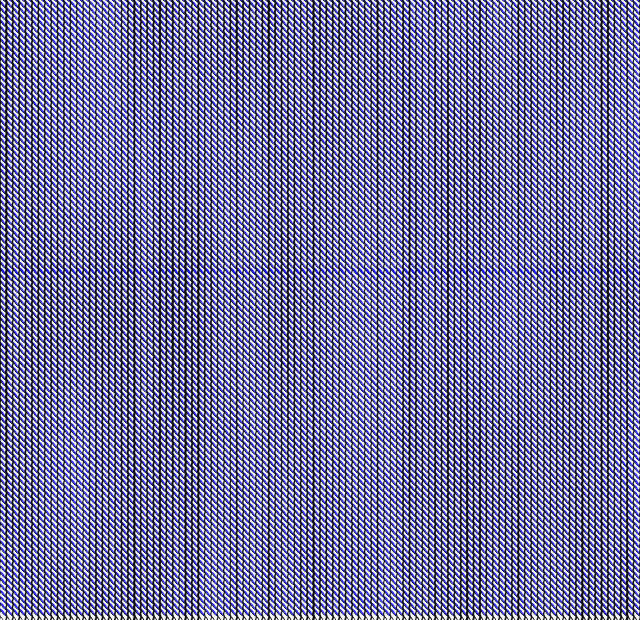
Reproduce this pattern procedurally as a WebGL 1 fragment shader.

```glsl
precision highp float;
// Dense weave of 100 x 100 small cells: white ground, steep sloping blue strokes
// with black shadows, and a wavy black thread between columns. Each cell is built
// from soft bands; hashes and stretched noise vary the thread and stroke widths.
uniform vec2 u_resolution;

const vec2 REPEATS = vec2(100.0, 100.0);
const float SEAM_ROW = 56.0;
const float SOFTNESS = 0.24;
const float TAU = 6.2831853;
const vec3 WHITE = vec3(0.96, 0.96, 0.96);
const vec3 BLACK = vec3(0.06, 0.06, 0.07);
const vec3 BLUE = vec3(0.06, 0.06, 0.95);

float hash(vec2 p) {
  vec3 q = fract(vec3(p.xyx) * 0.1031);
  q += dot(q, q.yzx + 33.33);
  return fract((q.x + q.y) * q.z);
}

float valueNoise(vec2 p) {
  vec2 i = floor(p);
  vec2 f = fract(p);
  f = f * f * (3.0 - 2.0 * f);
  float low = mix(hash(i), hash(i + vec2(1.0, 0.0)), f.x);
  float high = mix(hash(i + vec2(0.0, 1.0)), hash(i + vec2(1.0, 1.0)), f.x);
  return mix(low, high, f.y);
}

// Coverage of a band of the given half width with a soft edge.
float band(float x, float center, float halfWidth, float soft) {
  float d = abs(x - center) - halfWidth;
  return 1.0 - smoothstep(-0.5 * soft, 0.5 * soft, d);
}

// Height lost by a stroke as it crosses a column: steepest in the middle.
float strokeDrop(float x) {
  return 0.4 * x + 0.45 * smoothstep(0.1, 0.9, x);
}

vec3 weave(vec2 grid, vec2 soft) {
  // Wavy column threads
  float across = grid.x + 0.06 * cos(TAU * grid.y);
  float column = floor(across);
  float x = fract(across);
  float edge = floor(across + 0.5);
  float patchWear = valueNoise(grid * vec2(0.09, 0.04)) - 0.5;
  float streak = valueNoise(vec2(edge * 0.4, grid.y * 0.02)) - 0.5;
  float heavy = step(0.75, hash(vec2(edge, 7.0)));
  float threadWidth = 0.115 + 0.04 * heavy + 0.08 * streak + 0.05 * patchWear;

  // Sloping rows
  float down = grid.y + strokeDrop(x);
  float row = floor(down);
  float y = fract(down);
  float seam = 1.0 - step(0.5, abs(row - SEAM_ROW));
  float wear = hash(vec2(column, row)) - 0.5;
  float blueWidth = 0.135 + 0.03 * wear - 0.03 * patchWear + 0.07 * seam;
  float shadowWidth = 0.085 + 0.02 * wear + 0.05 * patchWear;

  // White ground, shadow, stroke, then thread on top
  float shadow = band(y, 0.48, shadowWidth, soft.y);
  float stroke = band(y, 0.69, blueWidth, 1.6 * soft.y) * step(0.5, row);
  float thread = band(across, edge, threadWidth, soft.x);
  vec3 color = mix(WHITE, BLACK, shadow);
  color = mix(color, BLUE, stroke);
  return mix(color, BLACK, thread);
}

void main() {
  vec2 uv = gl_FragCoord.xy / u_resolution;
  vec2 soft = max(REPEATS / u_resolution, vec2(SOFTNESS));
  gl_FragColor = vec4(weave(uv * REPEATS, soft), 1.0);
}
```
